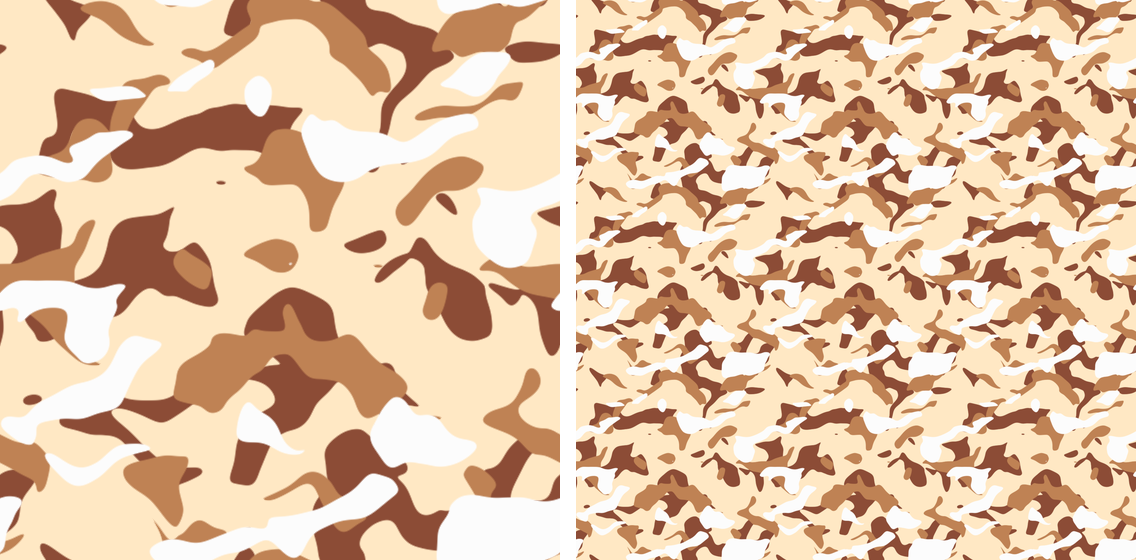
Left: one tile. Right: repeated 3 by 3.
Write a WebGL 1 fragment shader that draws this pattern.

```glsl
precision highp float;

uniform vec2 u_resolution;

const float TAU = 6.2831853;

const vec3 CREAM = vec3(1.00, 0.91, 0.77);
const vec3 BROWN = vec3(0.55, 0.30, 0.21);
const vec3 TAN   = vec3(0.75, 0.51, 0.33);
const vec3 WHITE = vec3(0.99, 0.99, 0.99);

// Unit gradient of a lattice point, wrapped to the period
vec2 latticeGradient(vec2 cell, vec2 period, float seed) {
  vec2 wrapped = floor(mod(cell + 0.5, period));
  float h = fract(sin(dot(wrapped, vec2(127.1, 311.7)) + seed * 74.7) * 43758.5453);
  return vec2(cos(TAU * h), sin(TAU * h));
}

float cornerValue(vec2 cell, vec2 corner, vec2 local, vec2 period, float seed) {
  return dot(latticeGradient(cell + corner, period, seed), local - corner);
}

// Gradient noise that repeats after "period" cells across the unit square
float tiledNoise(vec2 uv, vec2 period, float seed) {
  vec2 p = uv * period;
  vec2 cell = floor(p);
  vec2 local = p - cell;
  vec2 fade = local * local * local * (local * (local * 6.0 - 15.0) + 10.0);
  float bottom = mix(cornerValue(cell, vec2(0.0, 0.0), local, period, seed),
                     cornerValue(cell, vec2(1.0, 0.0), local, period, seed), fade.x);
  float top = mix(cornerValue(cell, vec2(0.0, 1.0), local, period, seed),
                  cornerValue(cell, vec2(1.0, 1.0), local, period, seed), fade.x);
  return mix(bottom, top, fade.y);
}

// Offset vector made of two independent noises
vec2 bend(vec2 uv, vec2 period, float seed) {
  return vec2(tiledNoise(uv, period, seed), tiledNoise(uv, period.yx, seed + 1.3));
}

// Warped field: broad flat blobs plus finer lobes
float blobField(vec2 uv, vec2 period, float seed) {
  vec2 q = uv + 0.13 * bend(uv, vec2(4.0, 5.0), seed + 1.3);
  q += 0.035 * bend(uv, vec2(10.0, 12.0), seed + 5.2);
  return tiledNoise(q, period, seed) + 0.55 * tiledNoise(q, period * 2.0, seed + 3.9);
}

// Coverage of the blobs above a level, with an edge of even width
float blobMask(vec2 uv, vec2 period, float seed, float level, float edge) {
  float delta = 0.001;
  float field = blobField(uv, period, seed);
  vec2 slope = vec2(blobField(uv + vec2(delta, 0.0), period, seed),
                    blobField(uv + vec2(0.0, delta), period, seed)) - field;
  float steepness = max(length(slope) / delta, 0.5);
  return clamp(0.5 + (field - level) / (steepness * edge), 0.0, 1.0);
}

void main() {
  vec2 uv = gl_FragCoord.xy / u_resolution;
  float edge = max(0.003, 1.5 / min(u_resolution.x, u_resolution.y));

  // Layers from back to front
  vec3 color = CREAM;
  color = mix(color, BROWN, blobMask(uv, vec2(5.0, 7.0), 11.0, 0.148, edge));
  color = mix(color, TAN, blobMask(uv, vec2(5.0, 7.0), 23.0, 0.232, edge));
  color = mix(color, WHITE, blobMask(uv, vec2(4.0, 7.0), 37.0, 0.251, edge));

  gl_FragColor = vec4(color, 1.0);
}
```
